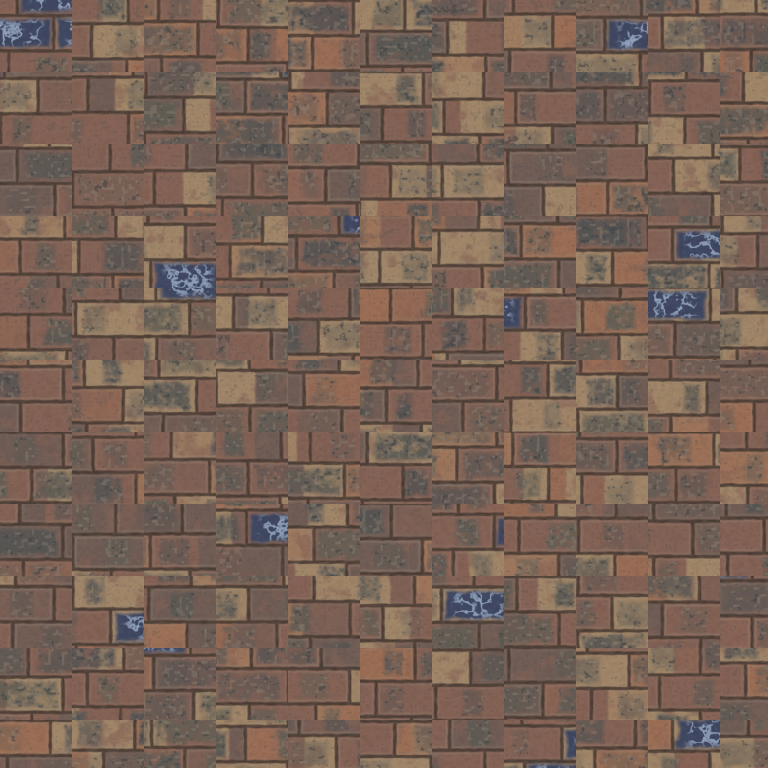
Give the GLSL for this texture, as a WebGL 2 fragment shader.

```glsl
#version 300 es
precision highp float;
// Patchwork of square tiles, each showing its own shifted crop of a weathered
// brick wall. Bricks get hashed warm tones, two-tone ends, smoky grey patches,
// speckle, and now and then a blue glaze with pale veins.
uniform vec2 u_resolution;
out vec4 fragColor;

const float TILES = 32.0 / 3.0;               // tiles across and down
const vec2 BRICK = vec2(1.04, 0.49);          // brick pitch in tile units
const float JOINT = 0.021;                    // half width of the mortar

const vec3 MORTAR = vec3(0.28, 0.23, 0.20);
const vec3 RED = vec3(0.52, 0.385, 0.335);
const vec3 BROWN = vec3(0.44, 0.365, 0.335);
const vec3 TAN = vec3(0.63, 0.525, 0.41);
const vec3 ORANGE = vec3(0.61, 0.43, 0.335);
const vec3 SMOKE = vec3(0.315, 0.32, 0.325);
const vec3 OLIVE = vec3(0.39, 0.375, 0.335);
const vec3 RIM = vec3(0.60, 0.54, 0.47);
const vec3 BLUE = vec3(0.25, 0.28, 0.38);
const vec3 VEIN = vec3(0.60, 0.67, 0.77);

float hash(vec2 p) {
    return fract(sin(dot(p, vec2(127.1, 311.7))) * 43758.5453);
}

// Independent random value number k for one cell.
float pick(vec2 cell, float k) {
    return hash(cell + k * vec2(3.17, 5.71));
}

float noise(vec2 p) {
    vec2 i = floor(p), f = fract(p);
    f = f * f * (3.0 - 2.0 * f);
    return mix(mix(hash(i), hash(i + vec2(1, 0)), f.x),
               mix(hash(i + vec2(0, 1)), hash(i + vec2(1, 1)), f.x), f.y);
}

float fbm(vec2 p) {
    float sum = 0.0, amp = 0.55;
    for (int i = 0; i < 3; i++) {
        sum += amp * noise(p);
        p = p * 2.07 + 11.3;
        amp *= 0.5;
    }
    return sum;
}

// Soft box mask around the origin, positive inside.
float softBox(vec2 p, vec2 halfSize, float blur) {
    vec2 d = halfSize - abs(p);
    return smoothstep(-blur, blur, min(d.x, d.y));
}

vec3 warmTone(float r) {
    vec3 c = mix(BROWN, RED, smoothstep(0.15, 0.35, r));
    c = mix(c, ORANGE, smoothstep(0.60, 0.68, r));
    return mix(c, TAN, smoothstep(0.70, 0.78, r));
}

// Face of one brick: p is local to its centre, s is a noise coordinate.
vec3 brickFace(vec2 p, vec2 s, vec2 id) {
    float cloud = fbm(s * 5.0), grain = fbm(s * 17.0);
    vec2 wobble = 0.10 * (vec2(cloud, fbm(s * 7.0 + 40.0)) - 0.48);

    // Main tone with a differently fired end
    vec3 c = warmTone(pick(id, 1.0));
    float cut = mix(-0.35, 0.35, pick(id, 2.0));
    float twoTone = step(0.45, pick(id, 3.0));
    float side = smoothstep(-0.025, 0.025, p.x - cut + wobble.x * 0.4);
    c = mix(c, warmTone(pick(id, 4.0)), twoTone * side);
    c = mix(c, RED, 0.55 * smoothstep(0.5, 0.72, cloud));

    // Smoky patch, sometimes nearly as wide as the brick
    float wide = step(0.68, pick(id, 5.0));
    vec2 centre = vec2((pick(id, 6.0) - 0.5) * mix(0.7, 0.08, wide), 0.0);
    vec2 size = vec2(mix(0.10 + 0.13 * pick(id, 7.0), 0.43, wide), 0.175);
    float patchMask = softBox(p - centre + wobble, size, 0.045);
    float soot = patchMask * mix(0.35, 1.0, pick(id, 8.0));
    soot *= smoothstep(0.12, 0.55, grain * 0.55 + cloud * 0.5);
    c = mix(c, mix(SMOKE, OLIVE, pick(id, 9.0)), soot);

    // Dark pits and pale dust
    float pits = smoothstep(0.57, 0.72, grain) * (0.25 + 0.35 * patchMask);
    c = mix(c, SMOKE * 0.75, pits);
    c = mix(c, RIM, 0.35 * smoothstep(0.60, 0.80, noise(s * 21.0 + 9.0)) * patchMask);

    // Rare blue glaze
    float glaze = step(0.965, pick(id, 10.0)) * softBox(p + wobble, vec2(0.46, 0.20), 0.05);
    float vein = 1.0 - smoothstep(0.02, 0.11, abs(fbm(s * 8.0 + 70.0) - 0.48));
    vein *= softBox(p + wobble, vec2(0.32, 0.18), 0.08);
    c = mix(c, mix(BLUE, VEIN, 0.85 * vein), glaze);
    return c * (0.92 + 0.16 * grain);
}

vec3 wall(vec2 p) {
    vec2 tile = floor(p);
    vec2 crop = vec2(pick(tile, 11.0), pick(tile, 12.0));
    vec2 q = (fract(p) + crop) / BRICK;
    float row = floor(q.y);
    q.x += 0.5 * mod(row, 2.0) + 0.12 * pick(tile + row, 13.0);
    vec2 id = floor(q) + tile * 7.0;
    vec2 local = (fract(q) - 0.5) * BRICK;
    vec2 s = local + id * vec2(1.37, 1.73);

    vec2 gap = 0.5 * BRICK - abs(local);
    float edge = min(gap.x, gap.y) + 0.012 * (noise(s * 12.0) - 0.5);
    vec3 c = brickFace(local, s, id);
    float rim = smoothstep(JOINT, 0.04, edge) * (1.0 - smoothstep(0.045, 0.075, edge));
    c = mix(c, RIM, 0.32 * rim * pick(id, 14.0));
    float joint = 1.0 - smoothstep(JOINT - 0.012, JOINT + 0.014, edge);
    return mix(c, MORTAR * (0.9 + 0.3 * noise(s * 15.0)), 0.9 * joint);
}

void main() {
    // Four samples per pixel smooth the seams
    vec3 sum = vec3(0.0);
    for (int i = 0; i < 4; i++) {
        vec2 jitter = vec2(i % 2, i / 2) * 0.5 - 0.25;
        vec2 uv = (gl_FragCoord.xy + jitter) / u_resolution;
        sum += wall(vec2(uv.x, 1.0 - uv.y) * TILES);
    }
    fragColor = vec4(sum * 0.25, 1.0);
}
```
